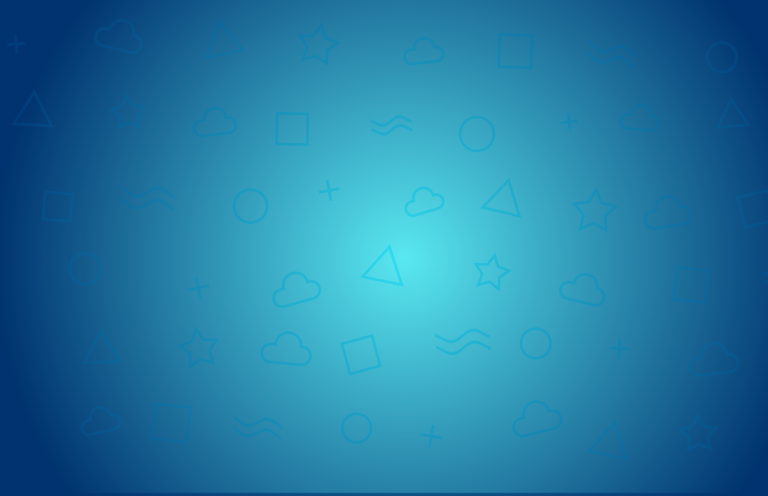
This background is drawn by a WebGL 1 fragment shader. Its source:

```glsl
precision highp float;

// A radial glow fading from bright cyan to deep blue, under faint outlined icons.
// Icons sit in rows whose start and pitch sway by sines; the kind cycles along
// each row, and a hash nudges, turns and scales them. Lengths are canvas widths.

uniform vec2 u_resolution;

const float PI = 3.14159265;

// Glow
const vec3 GLOW_COLOR = vec3(0.35, 0.91, 0.945);
const vec3 EDGE_COLOR = vec3(0.0, 0.20, 0.435);
const vec2 GLOW_CENTER = vec2(0.527, 0.478);  // fraction of the canvas
const float GLOW_RADIUS = 0.534;

// Icons
const vec3 STROKE_INNER = vec3(0.06, 0.84, 0.95);
const vec3 STROKE_OUTER = vec3(0.0, 0.27, 0.52);
const float STROKE_ALPHA = 0.55;
const float STROKE_HALF = 0.0014;
const float SIZE_MIN = 0.026;
const float SIZE_MAX = 0.036;
const float MAX_TURN = 0.3;
const vec2 JITTER = vec2(0.014, 0.018);

// Rows
const int ROWS = 6;
const int COLUMNS = 9;
const float FIRST_ROW = 0.062;  // below the top edge
const float ROW_PITCH = 0.1;
const float KINDS = 8.0;

// Bottom border
const float BORDER_HEIGHT = 0.004;
const float BORDER_ALPHA = 0.6;

float hash(vec2 p) {
  return fract(sin(dot(p, vec2(127.1, 311.7))) * 43758.5);
}

// Outline distances for shapes about one unit in radius
float cloud(vec2 p) {
  vec2 base = vec2(max(abs(p.x) - 0.6, 0.0), p.y + 0.2);
  float puff = length(p - vec2(0.05, 0.15)) - 0.5;
  return abs(min(length(base) - 0.35, puff));
}

float triangle(vec2 p) {
  return abs(max(abs(p.x) * 0.866 + p.y * 0.5, -p.y) - 0.42);
}

float star(vec2 p) {
  float sector = PI / 5.0;
  float a = mod(atan(p.x, p.y) + sector, 2.0 * sector) - sector;
  vec2 q = length(p) * vec2(cos(a), abs(sin(a)));
  vec2 tip = vec2(0.8, 0.0);
  vec2 side = 0.42 * vec2(cos(sector), sin(sector)) - tip;
  return abs(dot(q - tip, normalize(vec2(side.y, -side.x))));
}

float square(vec2 p) {
  return abs(max(abs(p.x), abs(p.y)) - 0.66);
}

float waves(vec2 p) {
  float y = p.y - 0.17 * sin(4.0 * p.x);
  return max(abs(abs(y) - 0.22) * 0.85, abs(p.x) - 0.95);
}

float ring(vec2 p) {
  return abs(length(p) - 0.62);
}

float cross2(vec2 p) {
  vec2 q = abs(p);
  return max(min(q.x, q.y), max(q.x, q.y) - 0.36);
}

float icon(vec2 p, float kind) {
  if (kind < 0.5) return cloud(p);
  if (kind < 1.5) return triangle(p);
  if (kind < 2.5) return star(p);
  if (kind < 3.5) return cloud(p);
  if (kind < 4.5) return square(p);
  if (kind < 5.5) return waves(p);
  if (kind < 6.5) return ring(p);
  return cross2(p);
}

// Distance to the nearest icon outline
float iconField(vec2 p, float top) {
  float nearest = 1.0;
  for (int j = 0; j < ROWS; j++) {
    float row = float(j);
    float start = 0.086 + 0.051 * sin(0.8 * (row - 2.0));
    float pitch = 0.1185 + 0.0104 * cos(2.1 * row);
    for (int i = 0; i < COLUMNS; i++) {
      vec2 id = vec2(float(i), row);
      vec2 center = vec2(start + pitch * id.x, top - FIRST_ROW - ROW_PITCH * row);
      center += JITTER * (2.0 * vec2(hash(id), hash(id + 17.0)) - 1.0);
      float size = mix(SIZE_MIN, SIZE_MAX, hash(id + 31.0));
      float turn = MAX_TURN * (2.0 * hash(id + 53.0) - 1.0);
      float c = cos(turn), s = sin(turn);
      vec2 local = mat2(c, -s, s, c) * (p - center) / size;
      float kind = mod(id.x + floor(7.0 + 2.5 * row), KINDS);
      nearest = min(nearest, icon(local, kind) * size);
    }
  }
  return nearest;
}

void main() {
  vec2 p = gl_FragCoord.xy / u_resolution.x;
  float top = u_resolution.y / u_resolution.x;
  float pixel = 1.0 / u_resolution.x;

  float t = min(distance(p, GLOW_CENTER * vec2(1.0, top)) / GLOW_RADIUS, 1.0);
  vec3 color = mix(GLOW_COLOR, EDGE_COLOR, t);

  float d = iconField(p, top) - STROKE_HALF;
  float stroke = 1.0 - smoothstep(-0.5 * pixel, pixel, d);
  color = mix(color, mix(STROKE_INNER, STROKE_OUTER, t), STROKE_ALPHA * stroke);

  float border = 1.0 - smoothstep(-pixel, pixel, p.y - BORDER_HEIGHT);
  gl_FragColor = vec4(mix(color, EDGE_COLOR, BORDER_ALPHA * border), 1.0);
}
```
